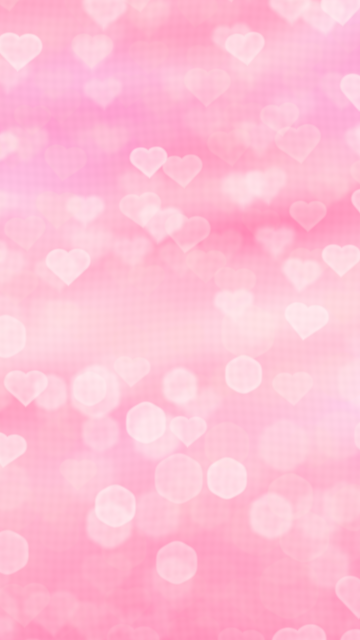
Give the GLSL for this background, as a Shadertoy shader.

```glsl
// Pink bokeh: translucent hearts and rounded discs over a hazy, streaked glow.
// Jittered grids scatter the shapes; layered sines shade the haze, and
// cellular noise mottles the lights.

vec3 hash3(vec2 p) {
    vec3 q = vec3(dot(p, vec2(127.1, 311.7)), dot(p, vec2(269.5, 183.3)), dot(p, vec2(419.2, 371.9)));
    return fract(sin(q) * 43758.545);
}

// Distance to the nearest jittered cell point
float cellular(vec2 p) {
    vec2 cell = floor(p);
    float nearest = 2.0;
    for (int j = -1; j <= 1; j++)
    for (int i = -1; i <= 1; i++) {
        vec2 c = cell + vec2(i, j);
        nearest = min(nearest, length(c + hash3(c).xy - p));
    }
    return nearest;
}

// Heart with its tip at the origin, about 1.2 wide and 1.1 high
float heartDistance(vec2 p) {
    p.x = abs(p.x);
    if (p.x + p.y > 1.0) return length(p - vec2(0.25, 0.75)) - 0.3536;
    vec2 notch = p - vec2(0.0, 1.0);
    vec2 side = p - 0.5 * max(p.x + p.y, 0.0);
    return sqrt(min(dot(notch, notch), dot(side, side))) * sign(p.x - p.y);
}

// Disc with a faintly six-sided outline
float discDistance(vec2 p, float radius) {
    return length(p) * (1.0 + 0.025 * cos(6.0 * atan(p.y, p.x + 1e-5))) - radius;
}

// Hazy backdrop: vertical glow, slanted streaks and lilac patches
vec3 backdrop(vec2 p, float v) {
    float light = 0.47 + 0.30 * exp(-pow((v - 0.43) / 0.17, 2.0)) - 0.36 * smoothstep(0.27, 0.0, v);
    vec2 w = p + 0.05 * vec2(sin(5.0 * p.y + 1.0), sin(4.0 * p.x + 3.0 * p.y));
    float slant = w.y - 0.22 * w.x;
    float streak = sin(17.0 * slant + 2.0 * sin(3.0 * w.x)) + 0.6 * sin(31.0 * slant - 4.0 * w.x + 1.3);
    float patches = sin(5.0 * w.x + 4.0 * w.y) * sin(4.0 * w.y - 3.0 * w.x + 0.8);
    light += 0.10 * streak * smoothstep(0.1, 0.4, v) + 0.10 * patches;
    // Deeper pink folds at the right and left
    light -= 0.40 * exp(-dot(pow((p - vec2(0.72, 1.13 + 0.15 * (p.x - 0.7))) / vec2(0.24, 0.06), vec2(2.0)), vec2(1.0)));
    light -= 0.38 * exp(-dot(pow((p - vec2(0.05, 0.67)) / vec2(0.22, 0.10), vec2(2.0)), vec2(1.0)));
    vec3 color = mix(vec3(1.0, 0.53, 0.71), vec3(1.0, 0.87, 0.90), clamp(light, 0.0, 1.0));
    float lilac = smoothstep(0.0, 1.2, sin(6.0 * w.y - 2.0 * w.x) + 0.5 * sin(7.0 * w.x));
    return color + vec3(-0.005, -0.01, 0.045) * lilac * smoothstep(0.2, 0.4, v);
}

// One grid of lights blended over the colour below
vec3 addLights(vec3 color, vec2 p, float layer, float mottle) {
    float size = 0.19 - 0.012 * layer;
    float blur = max(mix(0.022, 0.004, layer / 3.0), 1.2 / iResolution.x);
    vec2 grid = p / size + layer * vec2(7.37, 3.61);
    vec2 cell = floor(grid);
    for (int j = -1; j <= 1; j++)
    for (int i = -1; i <= 1; i++) {
        vec2 c = cell + vec2(i, j);
        vec3 place = hash3(c + 31.0 * layer);
        vec3 look = hash3(c + 31.0 * layer + 17.3);
        vec2 q = (grid - c - 0.15 - 0.7 * place.xy) * size;
        float height = p.y - q.y;

        // Discs gather in the lower middle, hearts everywhere else
        float discShare = 0.85 * smoothstep(0.0, 0.25, height) * smoothstep(0.98, 0.72, height);
        float scale = mix(0.085, 0.108, look.x) + 0.025 * smoothstep(0.45, 0.1, height);
        float d;
        if (place.z < discShare) {
            d = discDistance(q, scale * mix(0.48, 0.72, look.y));
        } else {
            float turn = 0.35 * (look.y - 0.5);
            q = mat2(cos(turn), sin(turn), -sin(turn), cos(turn)) * q;
            d = heartDistance(q * vec2(1.0, 1.1) / scale + vec2(0.0, 0.55)) * scale;
        }

        float inside = smoothstep(blur, -blur, d);
        float rim = exp(-pow((d + 1.5 * blur) / (1.5 * blur), 2.0));
        float strength = mix(0.10, 0.30 + 0.13 * layer, look.z * look.z);
        strength *= mix(0.55, 1.0, smoothstep(0.0, 0.5, height));
        vec3 tint = mix(vec3(1.0, 0.83, 0.82), vec3(1.0, 0.93, 0.94), smoothstep(0.2, 0.9, look.z));
        color = mix(color, tint, inside * strength * (mottle + 0.25 * rim));
    }
    return color;
}

void mainImage(out vec4 fragColor, in vec2 fragCoord) {
    vec2 p = fragCoord / iResolution.x;
    vec3 color = backdrop(p, fragCoord.y / iResolution.y);

    // Mottling shared by all lights
    float mottle = 0.75 + 0.25 * cellular(p * 38.0) + 0.15 * cellular(p * 15.0 + 4.0);
    for (int layer = 0; layer < 4; layer++)
        color = addLights(color, p, float(layer), mottle);

    // Faint woven grain
    color += 0.004 * (sin(260.0 * p.x + 3.0 * sin(9.0 * p.y)) + sin(240.0 * p.y + 3.0 * sin(8.0 * p.x)));
    fragColor = vec4(clamp(color, 0.0, 1.0), 1.0);
}
```
